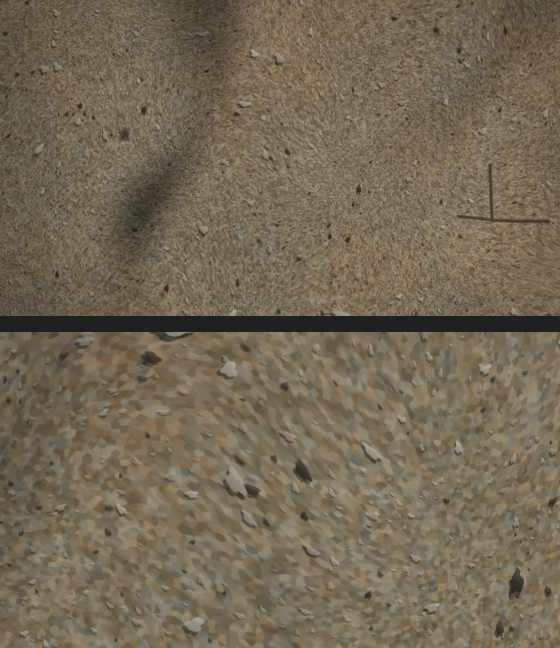
Top: the whole. Bottom: its middle third, enlarged.
A Shadertoy shader for this texture:

```glsl
float hash(vec2 p) {
    return fract(sin(dot(p, vec2(127.1, 311.7))) * 43758.5453);
}

vec2 hash2(vec2 p) {
    return vec2(hash(p), hash(p + 61.7));
}

float noise(vec2 p) {
    vec2 cell = floor(p), f = fract(p);
    f = f * f * (3.0 - 2.0 * f);
    return mix(mix(hash(cell), hash(cell + vec2(1, 0)), f.x),
               mix(hash(cell + vec2(0, 1)), hash(cell + 1.0), f.x), f.y);
}

float fbm(vec2 p) {
    float sum = 0.0, weight = 0.5;
    for (int i = 0; i < 4; i++) {
        sum += weight * noise(p);
        p = mat2(1.6, 1.2, -1.2, 1.6) * p + 7.3;
        weight *= 0.5;
    }
    return sum;
}

// Softly blended cells: x is brightness, y is warmth
vec2 grains(vec2 p) {
    vec2 cell = floor(p), sum = vec2(0.0);
    float total = 0.0;
    for (int j = -1; j <= 1; j++)
    for (int i = -1; i <= 1; i++) {
        vec2 id = cell + vec2(i, j);
        vec2 d = p - id - hash2(id);
        float weight = exp(-9.0 * dot(d, d));
        sum += weight * (hash2(id + 19.3) - 0.5);
        total += weight;
    }
    return sum / total;
}

float chipDistance(vec2 d, float radius, float turn) {
    float c = cos(turn), s = sin(turn);
    d = mat2(c, -s, s, c) * d * vec2(0.8, 1.3);
    float angle = atan(d.y, d.x);
    return length(d) - radius * (1.0 + 0.16 * sin(3.0 * angle + turn) + 0.1 * sin(5.0 * angle));
}

// Angular chips with a small shadow at the lower left
vec3 scatterChips(vec3 colour, vec2 p, float scale, float share, float size, float opacity) {
    p *= scale;
    vec2 cell = floor(p);
    float blur = 1.1 * scale / iResolution.y;
    for (int j = -1; j <= 1; j++)
    for (int i = -1; i <= 1; i++) {
        vec2 id = cell + vec2(i, j);
        if (hash(id + scale) > share) continue;
        vec2 d = p - id - 0.15 - 0.7 * hash2(id + 5.1);
        vec2 kind = hash2(id + 33.9);
        float radius = size * mix(0.45, 1.0, kind.x * kind.x);
        float turn = 6.28 * hash(id + 81.3);
        float shadow = chipDistance(d + radius * vec2(0.35, 0.6), radius, turn);
        float chip = chipDistance(d, radius, turn);
        vec3 stone = kind.y < 0.2 ? vec3(0.22, 0.19, 0.17)
                   : mix(vec3(0.53, 0.50, 0.45), vec3(0.67, 0.66, 0.62), kind.y);
        stone += 0.06 * dot(d, vec2(0.5, 0.8)) / radius;
        colour *= 1.0 - 0.45 * opacity * (1.0 - smoothstep(-blur, blur, shadow));
        colour = mix(colour, stone, opacity * (1.0 - smoothstep(-blur, blur, chip)));
    }
    return colour;
}

float segmentDistance(vec2 p, vec2 a, vec2 b) {
    vec2 ab = b - a;
    return length(p - a - ab * clamp(dot(p - a, ab) / dot(ab, ab), 0.0, 1.0));
}

// Hollow, ridge and darkened borders
float duneLight(vec2 p) {
    float wobble = 0.05 * (noise(p * 5.0) - 0.5);
    float side = p.x - 0.40 - 0.27 * smoothstep(0.1, 0.8, p.y) + wobble;
    float width = side < 0.0 ? mix(0.09, 0.17, smoothstep(0.5, 1.0, p.y)) : 0.07;
    float depth = 0.10 + 0.40 * exp(-pow((p.y - 0.34) / 0.17, 2.0))
                + 0.27 * smoothstep(0.5, 0.95, p.y);
    float light = 1.0 - depth * exp(-side * side / (width * width));
    float ridge = dot(p - vec2(1.62, 0.75), vec2(0.78, -0.62)) + wobble;
    light *= 1.0 - 0.15 * exp(-pow((ridge + 0.07) / 0.09, 2.0)) * smoothstep(0.4, 0.7, p.y);
    light *= 1.0 - 0.25 * smoothstep(0.5, 1.1, length((p - vec2(1.0, 0.42)) * vec2(0.9, 1.1)));
    return light * (0.90 + 0.22 * fbm(p * 4.0));
}

void mainImage(out vec4 fragColor, in vec2 fragCoord) {
    vec2 p = fragCoord / iResolution.y;

    // Slopes stretch the ground along their fall
    vec2 ground = p + 0.11 * vec2(noise(p * 3.1 + 4.0), noise(p * 3.7 + 9.0));
    ground += 0.025 * vec2(sin(9.0 * p.x + 4.0 * p.y), sin(11.0 * p.x - 5.0 * p.y));

    // Sand
    float warm = smoothstep(0.3, 0.65, fbm(p * 3.0 + 2.7));
    vec3 colour = mix(vec3(0.475, 0.435, 0.355), vec3(0.515, 0.445, 0.350), warm);
    vec2 fine = grains(ground * 165.0), coarse = grains(ground * 85.0 + 13.0);
    colour += 0.15 * fine.x + 0.09 * coarse.x;
    colour += (0.05 * fine.y + 0.04 * coarse.y) * vec3(1.0, 0.0, -0.9);
    colour += 0.05 * (fbm(ground * 22.0) - 0.47);

    // Stones from small to large
    colour = scatterChips(colour, ground, 65.0, 0.34, 0.24, 0.6);
    colour = scatterChips(colour, ground, 28.0, 0.24, 0.21, 0.8);
    colour = scatterChips(colour, ground, 12.0, 0.20, 0.17, 0.9);

    // Twigs and a dark smudge
    vec2 bent = p + 0.004 * (noise(p * 25.0) - 0.5);
    float twig = min(segmentDistance(bent, vec2(1.551, 0.479), vec2(1.556, 0.306)),
                     segmentDistance(bent, vec2(1.454, 0.317), vec2(1.556, 0.302)));
    twig = min(twig, segmentDistance(bent, vec2(1.556, 0.302), vec2(1.736, 0.299)));
    colour = mix(colour, vec3(0.23, 0.19, 0.15), 0.8 * (1.0 - smoothstep(0.002, 0.008, twig)));
    float smudge = length(bent - vec2(0.394, 0.574)) + 0.012 * (noise(p * 70.0) - 0.5);
    colour *= 1.0 - 0.42 * (1.0 - smoothstep(0.008, 0.025, smudge));

    fragColor = vec4(clamp(colour * duneLight(p), 0.0, 1.0), 1.0);
}
```
